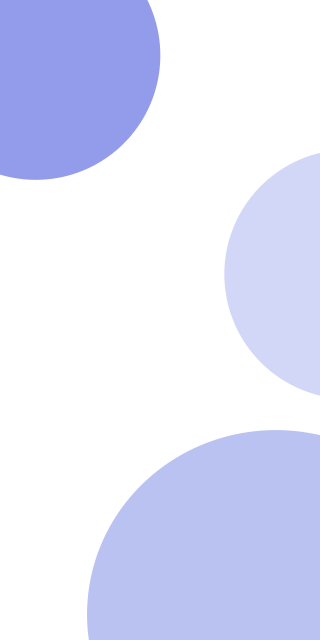
Write a WebGL 2 fragment shader that draws this background.

```glsl
#version 300 es
precision highp float;
// Three large periwinkle discs cropped by the edges of a white background.

uniform vec2 u_resolution;
out vec4 fragColor;

const vec3 WHITE = vec3(1.0);
const vec3 PERIWINKLE = vec3(0.576, 0.612, 0.918);
const vec3 LAVENDER = vec3(0.827, 0.843, 0.969);
const vec3 SOFT_BLUE = vec3(0.729, 0.761, 0.949);

// Approximate signed distance to an axis-aligned ellipse, accurate near its edge.
float ellipseDistance(vec2 p, vec2 center, vec2 radii) {
    vec2 q = (p - center) / radii;
    float k = length(q);
    return k * (k - 1.0) / max(length(q / radii), 1e-4);
}

// Lays a smooth-edged disc over the base colour.
vec3 paintDisc(vec3 base, vec3 color, vec2 p, vec2 center, vec2 radii, float pixel) {
    float d = ellipseDistance(p, center, radii);
    return mix(base, color, clamp(0.5 - d / pixel, 0.0, 1.0));
}

void main() {
    // Canvas spans 1 by 2 units, with the origin at the lower left.
    vec2 p = gl_FragCoord.xy / u_resolution * vec2(1.0, 2.0);
    float pixel = 1.0 / u_resolution.x;

    vec3 color = WHITE;
    color = paintDisc(color, PERIWINKLE, p, vec2(0.112, 1.827), vec2(0.389), pixel);
    color = paintDisc(color, LAVENDER, p, vec2(1.091, 1.143), vec2(0.390), pixel);
    color = paintDisc(color, SOFT_BLUE, p, vec2(0.862, 0.080), vec2(0.590, 0.576), pixel);

    fragColor = vec4(color, 1.0);
}
```
